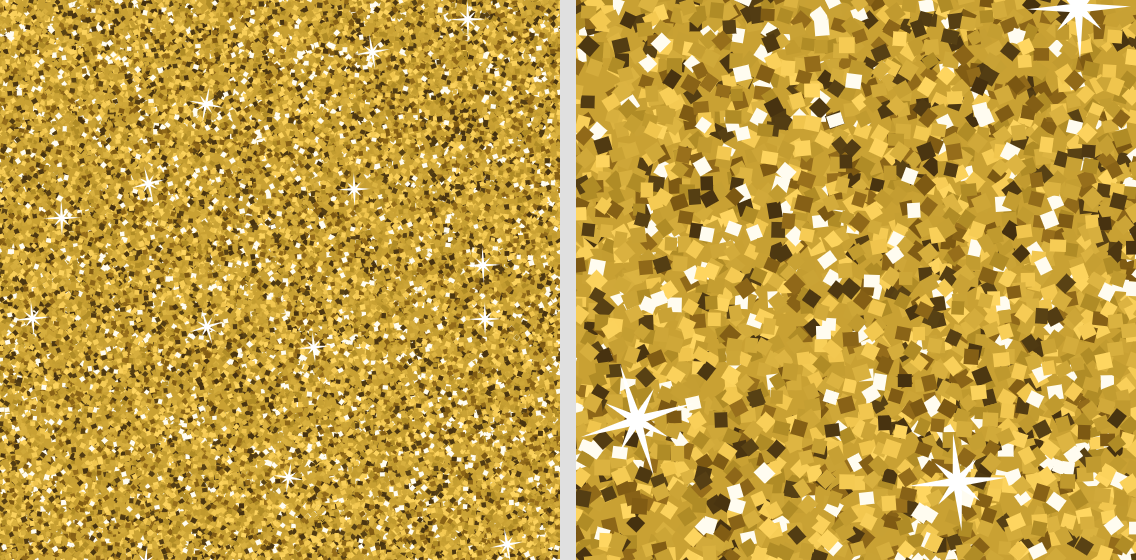
Left, the full canvas; right, a detail of the centre.
Write a WebGL 2 fragment shader that draws this texture.

```glsl
#version 300 es
precision highp float;

uniform vec2 u_resolution;
out vec4 fragColor;

// Integer hash: three independent values in 0..1
vec3 hash3(ivec3 cell) {
    uvec3 v = uvec3(cell) * 1664525u + 1013904223u;
    v.x += v.y * v.z;
    v.y += v.z * v.x;
    v.z += v.x * v.y;
    v ^= v >> 16u;
    v.x += v.y * v.z;
    v.y += v.z * v.x;
    v.z += v.x * v.y;
    return vec3(v >> 8u) / 16777216.0;
}

mat2 rotation(float angle) {
    float c = cos(angle), s = sin(angle);
    return mat2(c, s, -s, c);
}

// Flake colour picked by share
vec3 flakeColor(float pick, float shade) {
    if (pick < 0.08) return vec3(1.0, 0.99, 0.94);
    if (pick < 0.20) return mix(vec3(0.27, 0.19, 0.06), vec3(0.35, 0.26, 0.08), shade);
    if (pick < 0.33) return mix(vec3(0.48, 0.34, 0.07), vec3(0.60, 0.44, 0.11), shade);
    if (pick < 0.43) return vec3(0.69, 0.55, 0.15);
    if (pick < 0.62) return mix(vec3(0.94, 0.77, 0.30), vec3(1.0, 0.84, 0.38), shade);
    return mix(vec3(0.75, 0.60, 0.18), vec3(0.87, 0.71, 0.26), shade);
}

// One sheet of randomly turned square flakes, painted over the color below
vec3 paintFlakes(vec3 color, vec2 p, int layer, float pixel) {
    vec2 grid = p * 80.0;
    ivec2 home = ivec2(floor(grid));
    for (int y = -1; y <= 1; y++) {
        for (int x = -1; x <= 1; x++) {
            ivec2 cell = home + ivec2(x, y);
            vec3 place = hash3(ivec3(cell, layer));
            vec3 look = hash3(ivec3(cell, layer + 50));
            if (look.x > 0.76) continue;
            vec2 q = rotation(place.z * 6.2832) * (grid - vec2(cell) - place.xy) / 80.0;
            vec2 halfSize = 0.0042 * vec2(0.85 + 0.3 * look.y, 1.15 - 0.3 * look.z);
            vec2 edge = abs(q) - halfSize;
            float cover = clamp(0.5 - max(edge.x, edge.y) / pixel, 0.0, 1.0);
            color = mix(color, flakeColor(fract(look.y * 37.0), fract(look.z * 41.0)), cover);
        }
    }
    return color;
}

// Tapered ray running both ways along x
float ray(vec2 q, float reach, float pixel) {
    float halfWidth = 0.0028 * max(1.0 - abs(q.x) / reach, 0.0);
    float cover = clamp(0.5 + (halfWidth - abs(q.y)) / pixel, 0.0, 1.0);
    return cover * min(1.0, 2.0 * halfWidth / pixel);
}

// Eight-pointed sparkles, at most one in each coarse cell
float sparkle(vec2 p, float pixel) {
    vec2 grid = p * 3.7 + vec2(0.35, 0.2);
    ivec2 cell = ivec2(floor(grid));
    vec3 place = hash3(ivec3(cell, 200));
    vec3 look = hash3(ivec3(cell, 201));
    if (look.x > 0.88) return 0.0;
    vec2 q = (grid - vec2(cell) - mix(vec2(0.14), vec2(0.86), place.xy)) / 3.7;
    q = rotation((place.z - 0.5) * 0.8 * look.y) * q;
    vec2 diagonal = rotation(0.7854) * q;
    float size = 0.9 + 0.2 * look.z;
    float cover = max(ray(q, 0.033 * size, pixel), ray(q.yx, 0.033 * size, pixel));
    cover = max(cover, ray(diagonal, 0.020 * size, pixel));
    cover = max(cover, ray(diagonal.yx, 0.020 * size, pixel));
    return max(cover, clamp(0.5 + (0.0055 - length(q)) / pixel, 0.0, 1.0));
}

void main() {
    float pixel = 1.0 / min(u_resolution.x, u_resolution.y);
    vec2 p = gl_FragCoord.xy * pixel;
    vec3 color = vec3(0.79, 0.63, 0.20);

    // Sheets are turned against each other to hide their grids
    for (int layer = 0; layer < 4; layer++) {
        float turn = float(layer) * 0.63 + 0.3;
        color = paintFlakes(color, rotation(turn) * p + 0.37 * turn, layer, pixel);
    }

    color = mix(color, vec3(1.0), sparkle(p, pixel));
    fragColor = vec4(color, 1.0);
}
```
